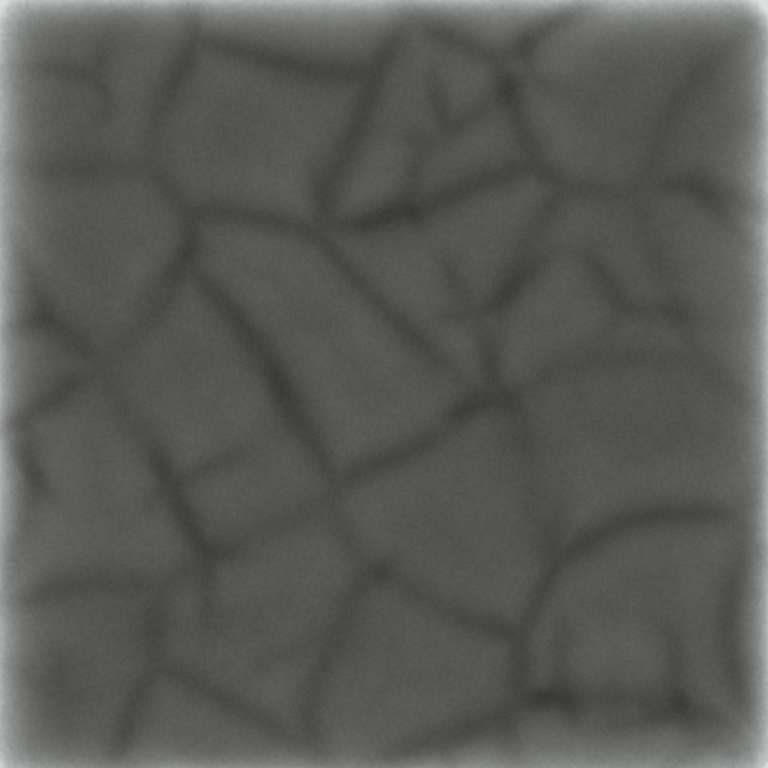
Give the GLSL for this texture, as a Shadertoy shader.

```glsl
float hash(vec2 p) {
    vec3 q = fract(p.xyx * vec3(0.1031, 0.1030, 0.0973));
    q += dot(q, q.yzx + 33.33);
    return fract((q.x + q.y) * q.z);
}

vec2 hash2(vec2 p) {
    return vec2(hash(p), hash(p + 71.7));
}

float valueNoise(vec2 p) {
    vec2 cell = floor(p), f = fract(p);
    f = f * f * (3.0 - 2.0 * f);
    float low = mix(hash(cell), hash(cell + vec2(1, 0)), f.x);
    float high = mix(hash(cell + vec2(0, 1)), hash(cell + vec2(1, 1)), f.x);
    return mix(low, high, f.y);
}

// Layered sines that bend straight cell borders into curves
vec2 bend(vec2 p, float amount) {
    vec2 offset = sin(p.yx * vec2(9.0, 10.5) + vec2(0.6, 2.1));
    offset += 0.5 * sin(p.yx * vec2(19.0, 17.0) + p * 7.0 + vec2(3.7, 1.2));
    return p + amount * offset;
}

// Distance to the nearest border of jittered cells, in cell units
float cellBorder(vec2 p, float jitter) {
    vec2 home = floor(p);
    vec2 nearest = vec2(0.0);
    float best = 1e3;
    for (int y = -1; y <= 1; y++)
    for (int x = -1; x <= 1; x++) {
        vec2 cell = home + vec2(x, y);
        vec2 toSeed = cell + 0.5 + jitter * (hash2(cell) - 0.5) - p;
        float d = dot(toSeed, toSeed);
        if (d < best) { best = d; nearest = toSeed; }
    }
    float border = 1e3;
    for (int y = -2; y <= 2; y++)
    for (int x = -2; x <= 2; x++) {
        vec2 cell = home + vec2(x, y);
        vec2 toSeed = cell + 0.5 + jitter * (hash2(cell) - 0.5) - p;
        vec2 gap = toSeed - nearest;
        if (dot(gap, gap) > 1e-4)
            border = min(border, dot(0.5 * (toSeed + nearest), normalize(gap)));
    }
    return border;
}

float bell(float d, float width) {
    return exp(-d * d / (width * width));
}

// Soft dark groove with a faint lighter shoulder
float groove(float d, float width, float depth, float shoulder) {
    return shoulder * bell(d - 2.8 * width, 1.4 * width) - depth * bell(d, width);
}

// Pale glow from all four sides, uneven along the rim
float rimGlow(vec2 uv, float reach) {
    float uneven = 0.75 + 0.5 * valueNoise(uv * 7.0 + 5.0);
    vec2 start = exp(-uv / (reach * uneven));
    vec2 end = exp(-(1.0 - uv) / (reach * uneven));
    return 0.34 * start.x + 0.22 * start.y + 0.36 * end.x + 0.38 * end.y;
}

void mainImage(out vec4 fragColor, in vec2 fragCoord) {
    vec2 uv = fragCoord / iResolution.xy;
    const float mainScale = 4.2;
    const float fineScale = 6.5;

    // Long creases and shorter broken ones
    float mainDist = cellBorder(bend(uv, 0.022) * mainScale + 3.0, 0.85) / mainScale;
    float fineDist = cellBorder(bend(uv + 0.37, 0.016) * fineScale + 17.0, 0.9) / fineScale;
    float mainFade = mix(0.45, 1.0, smoothstep(0.2, 0.6, valueNoise(uv * 6.0 + 2.0)));
    float fineFade = smoothstep(0.5, 0.78, valueNoise(uv * 8.0 + 31.0));

    float tone = 0.326;
    tone += mainFade * groove(mainDist, 0.019, 0.058, 0.016);
    tone += fineFade * groove(fineDist, 0.016, 0.042, 0.008);

    // Cloudy unevenness and fine grain
    tone += 0.028 * (valueNoise(uv * 11.0 + 9.0) - 0.5);
    tone += 0.012 * (valueNoise(uv * 45.0) - 0.5);
    tone += 0.026 * (valueNoise(uv * 330.0) - 0.5);

    // Rim light, speckled and slightly cool
    float glow = rimGlow(uv, 0.025);
    tone += glow * (0.94 + 0.12 * valueNoise(uv * 200.0));
    vec3 tint = mix(vec3(1.0, 1.012, 0.98), vec3(0.99, 1.01, 1.0), clamp(glow * 3.0, 0.0, 1.0));
    fragColor = vec4(clamp(tone * tint, 0.0, 0.87), 1.0);
}
```
